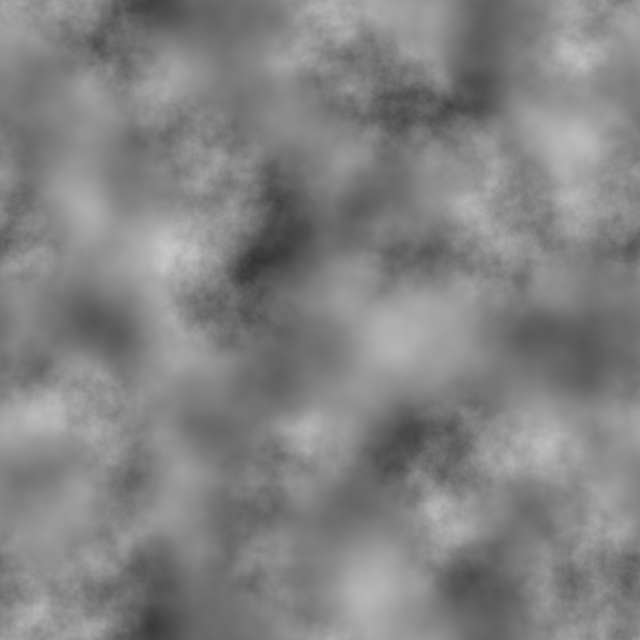
Give the GLSL for this texture, as a WebGL 1 fragment shader.

```glsl
precision highp float;
// Soft grey clouds: wrapping gradient noise summed over octaves.
// A second, broad noise varies the octave gain, so that smooth hazy
// patches sit beside finely mottled ones. Every lattice tiles.

uniform vec2 u_resolution;

const float MEAN_GREY    = 0.512;
const float CONTRAST     = 0.335;
const float CLOUD_CELLS  = 6.0;   // cells of the main clouds across the canvas
const float DRIFT_CELLS  = 3.0;   // cells of the broad light and dark drift
const float DRIFT_AMOUNT = 0.35;
const float PATCH_CELLS  = 5.0;   // cells of the smooth and mottled patches
const float SMOOTH_GAIN  = 0.30;  // octave gain in hazy patches
const float ROUGH_GAIN   = 0.58;  // octave gain in mottled patches
const int   OCTAVES      = 6;

vec2 hash2(vec2 cell, float seed) {
  vec3 q = fract(vec3(cell.xyx + seed * 7.31) * vec3(0.1031, 0.1030, 0.0973));
  q += dot(q, q.yzx + 33.33);
  return fract((q.xx + q.yz) * q.zy);
}

// Contribution of one lattice corner: random unit slope along the offset
float corner(vec2 cell, vec2 offset, float period, float seed) {
  vec2 slope = hash2(mod(cell, period), seed) - 0.5;
  return dot(normalize(slope + 1e-5), offset);
}

// Gradient noise that repeats over the unit square, about -0.7 to 0.7
float tileNoise(vec2 uv, float period, float seed) {
  // The shift keeps lattices of different octaves from lining up
  vec2 p = uv * period + hash2(vec2(period, 3.0), seed);
  vec2 cell = floor(p);
  vec2 f = p - cell;
  vec2 w = f * f * f * (f * (f * 6.0 - 15.0) + 10.0);
  vec2 e = vec2(1.0, 0.0);
  float low = mix(corner(cell, f, period, seed),
                  corner(cell + e.xy, f - e.xy, period, seed), w.x);
  float high = mix(corner(cell + e.yx, f - e.yx, period, seed),
                   corner(cell + e.xx, f - e.xx, period, seed), w.x);
  return mix(low, high, w.y);
}

float clouds(vec2 uv) {
  float roughness = smoothstep(-0.3, 0.3, tileNoise(uv, PATCH_CELLS, 11.0));
  float gain = mix(SMOOTH_GAIN, ROUGH_GAIN, roughness);
  float sum = DRIFT_AMOUNT * tileNoise(uv, DRIFT_CELLS, 5.0);
  float amplitude = 1.0;
  float period = CLOUD_CELLS;
  for (int i = 0; i < OCTAVES; i++) {
    sum += amplitude * tileNoise(uv, period, float(i) + 17.0);
    amplitude *= gain;
    period *= 2.0;
  }
  return sum;
}

void main() {
  vec2 uv = gl_FragCoord.xy / u_resolution;
  float grey = MEAN_GREY + CONTRAST * clouds(uv);
  gl_FragColor = vec4(vec3(clamp(grey, 0.0, 1.0)), 1.0);
}
```
